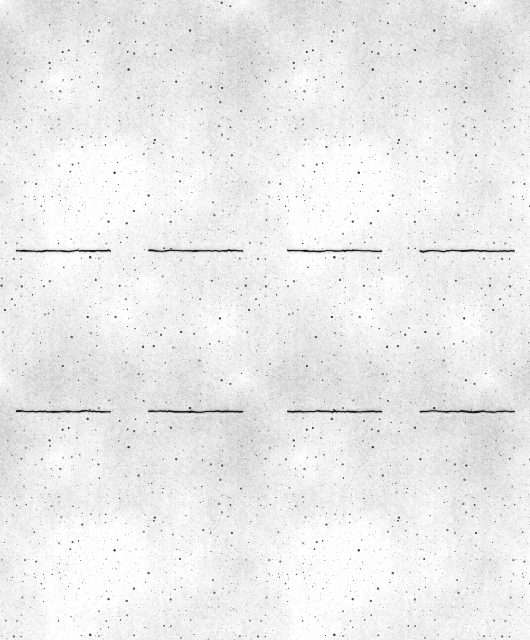
This texture is drawn by a Shadertoy shader. Its source:

```glsl
#define TILE vec2(0.3815, 0.590)        // plaster repeat, in canvas heights
#define SLIT_ORIGIN vec2(0.099, 0.357)  // centre of the lower left slit
#define SLIT_STEP vec2(0.207, 0.251)    // gap inside a pair, gap between rows
#define PAIR_STEP 0.424                 // gap between pairs
#define SLIT_HALF_LENGTH 0.0742
#define SLIT_HALF_WIDTH 0.0010
#define SLIT_WOBBLE 0.0034
#define STAIN_DEPTH 0.155
#define GRAIN_DEPTH 0.13
#define SPECK_SHARE 0.36
#define SLIT_COLOR vec3(0.09, 0.085, 0.085)
#define SPECK_COLOR vec3(0.22)

const float TAU = 6.2831853;

float hash(vec2 p) {
    vec3 q = fract(vec3(p.xyx) * 0.1031);
    q += dot(q, q.yzx + 33.33);
    return fract((q.x + q.y) * q.z);
}

// Value noise that wraps after 'period' cells
float noise(vec2 p, vec2 period) {
    vec2 i = floor(p), f = fract(p);
    f = f * f * (3.0 - 2.0 * f);
    vec2 a = mod(i, period), b = mod(i + 1.0, period);
    return mix(mix(hash(a), hash(vec2(b.x, a.y)), f.x),
               mix(hash(vec2(a.x, b.y)), hash(b), f.x), f.y);
}

float clouds(vec2 t) {
    vec2 cells = vec2(4.0, 6.0);
    float sum = 0.0, amp = 0.48;
    for (int i = 0; i < 6; i++) {
        sum += amp * noise(t * cells, cells);
        cells *= 2.0;
        amp *= 0.55;
    }
    return sum;
}

// Grey of the plaster; t is the place in the tile, y down
float plaster(vec2 t) {
    float band = pow(0.5 + 0.5 * cos(TAU * (t.y - 0.98)), 1.4);
    float seam = 0.5 + 0.5 * cos(TAU * (t.x - 0.92));
    vec2 streakCells = vec2(56.0, 9.0);
    float streak = noise(t * streakCells, streakCells) - 0.5;
    vec2 glow = (fract(t - vec2(0.9, 0.88) + 0.5) - 0.5) * TILE;

    float stain = 0.5 * band + 0.27 * seam + 1.25 * (clouds(t) - 0.5) + 0.17 * streak;
    stain -= 0.45 * exp(-dot(glow, glow) / 0.0012);
    stain = clamp(stain, 0.0, 1.0);

    vec2 fine = vec2(220.0, 340.0), coarse = vec2(110.0, 170.0);
    float grain = 0.7 * noise(t * fine, fine) + 0.3 * noise(t * coarse, coarse) - 0.5;
    return 1.0 - STAIN_DEPTH * stain + GRAIN_DEPTH * grain * mix(0.55, 1.15, stain);
}

// One round pit in some of the cells
float specks(vec2 t, vec2 cells, float share, float radius, float px) {
    vec2 id = mod(floor(t * cells), cells);
    vec2 centre = 0.15 + 0.7 * vec2(hash(id + 17.3), hash(id + 51.7));
    float size = hash(id + 83.1);
    float d = length((fract(t * cells) - centre) * TILE / cells);
    float r = radius * mix(0.35, 1.0, size * size);
    float dotMask = 1.0 - smoothstep(r - 0.5 * px, r + 0.6 * px, d);
    return dotMask * step(hash(id + 5.9), share) * mix(0.4, 1.0, hash(id + 29.3));
}

// Ragged slit: x is the dark gap, y its soft rim, z the lit lower lip
vec3 slit(vec2 d, float seed, float px) {
    vec2 wrap = vec2(997.0);
    float along = d.x + 0.5;
    float wave = noise(vec2(along * 65.0, seed), wrap) - 0.5;
    float jag = noise(vec2(along * 310.0, seed + 20.0), wrap) - 0.5;
    float y = d.y - SLIT_WOBBLE * (0.75 * wave + 0.4 * jag);
    float chip = noise(vec2(along * 130.0, seed + 40.0), wrap);
    float width = SLIT_HALF_WIDTH * (0.75 + 1.1 * chip * chip);

    float ends = 1.0 - smoothstep(-0.6 * px, 0.6 * px, abs(d.x) - SLIT_HALF_LENGTH);
    float gap = 1.0 - smoothstep(-0.6 * px, 0.6 * px, abs(y) - width);
    float rim = exp(-abs(y) / 0.0018);
    float lip = exp(-pow((y + 0.0045) / 0.0014, 2.0));
    return ends * vec3(gap, rim, lip);
}

void mainImage(out vec4 fragColor, in vec2 fragCoord) {
    float px = 1.0 / iResolution.y;
    vec2 p = fragCoord * px;
    vec2 t = fract(vec2(p.x, 1.0 - p.y) / TILE);

    // Plaster with large and small pits
    vec3 color = vec3(clamp(plaster(t), 0.0, 0.995));
    float pits = specks(t, vec2(26.0, 40.0), SPECK_SHARE, 0.0019, px);
    float dust = specks(t, vec2(62.0, 96.0), SPECK_SHARE, 0.0009, px);
    color = mix(color, SPECK_COLOR, max(pits, 0.4 * dust));

    // Two pairs of slits in each of two rows
    for (int row = 0; row < 2; row++) {
        for (int col = 0; col < 4; col++) {
            vec2 centre = SLIT_ORIGIN + SLIT_STEP * vec2(col % 2, row);
            centre.x += PAIR_STEP * float(col / 2);
            vec3 s = slit(p - centre, float(row * 4 + col) * 3.0 + 1.5, px);
            color = mix(color, vec3(0.99), 0.5 * s.z);
            color *= 1.0 - 0.4 * s.y;
            color = mix(color, SLIT_COLOR, s.x);
        }
    }
    fragColor = vec4(color, 1.0);
}
```
